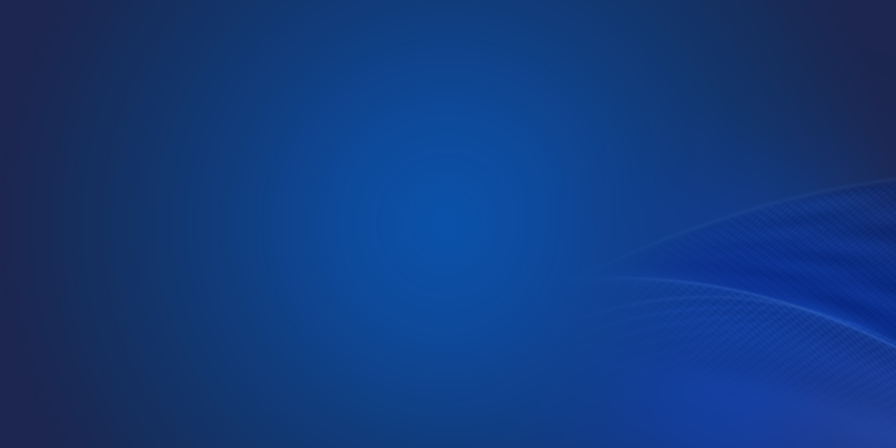
Give the GLSL for this background, as a Shadertoy shader.

```glsl
// A deep blue radial backdrop with translucent mesh veils in the lower right.
// The veils are regions between parabolic arcs, filled with soft folds and a
// fine net of crossed waves, then edged with faint glowing lines.

const vec3 CORE   = vec3(0.040, 0.322, 0.670);
const vec3 INNER  = vec3(0.054, 0.285, 0.600);
const vec3 MIDDLE = vec3(0.064, 0.235, 0.485);
const vec3 OUTER  = vec3(0.078, 0.192, 0.385);
const vec3 RIM    = vec3(0.108, 0.150, 0.312);
const vec3 VEIL   = vec3(0.035, 0.180, 0.560);
const vec3 GLOW   = vec3(0.075, 0.255, 0.670);
const vec3 EDGE   = vec3(0.220, 0.410, 0.760);

const float VEIL_LEFT = 1.28;
const float VEIL_SPAN = 0.72;

// Position of x between a and b, limited to 0..1
float ramp(float a, float b, float x) {
    return clamp((x - a) / (b - a), 0.0, 1.0);
}

// Radial gradient through five colours
vec3 backdrop(float d) {
    vec3 col = mix(CORE, INNER, ramp(0.0, 0.25, d));
    col = mix(col, MIDDLE, ramp(0.25, 0.50, d));
    col = mix(col, OUTER, ramp(0.50, 0.76, d));
    return mix(col, RIM, ramp(0.76, 1.00, d));
}

// Soft elliptical spot
float spot(vec2 p, vec2 centre, vec2 radius) {
    vec2 q = (p - centre) / radius;
    return exp(-dot(q, q));
}

// Height of a parabolic arc at t: start, slope and bend
float arc(float t, vec3 shape) {
    return shape.x + t * (shape.y + t * shape.z);
}

// Thin line at signed height h, never narrower than a pixel
float glowLine(float h, float width, float pixel) {
    float w = max(width, pixel);
    return exp(-h * h / (w * w)) * width / w;
}

// Two crossed wave families, faded when too fine for the canvas
float net(vec2 q, float cell, float pixel) {
    vec2 wave = sin(6.2832 * vec2(q.x + q.y, q.x - 1.6 * q.y) / cell);
    return (wave.x + wave.y) * 0.5 * smoothstep(1.5, 4.0, cell / pixel);
}

void mainImage(out vec4 fragColor, in vec2 fragCoord) {
    vec2 p = fragCoord / iResolution.y;
    p.x += 1.0 - 0.5 * iResolution.x / iResolution.y;
    float pixel = 1.0 / iResolution.y;
    vec3 col = backdrop(length(p - vec2(1.0, 0.5)));

    // Blue light around and below the veils
    col = mix(col, vec3(0.070, 0.240, 0.585), 0.60 * spot(p, vec2(1.66, 0.48), vec2(0.32, 0.20)));
    col = mix(col, GLOW, 0.85 * spot(p, vec2(1.66, 0.10), vec2(0.38, 0.27)));
    col = mix(col, vec3(0.140, 0.265, 0.630), 0.85 * spot(p, vec2(2.02, 0.05), vec2(0.26, 0.17)));

    // Arcs that bound the veils
    float t = (p.x - VEIL_LEFT) / VEIL_SPAN;
    float reach = smoothstep(0.0, 0.60, t);
    float top   = arc(t, vec3(0.375, 0.360, -0.135));
    float crest = arc(t, vec3(0.375, 0.060, -0.210));
    float lower = arc(t, vec3(0.285, 0.250, -0.300));

    // Upper veil: fill that deepens downward, sweeping folds and net
    float s = (p.y - crest) / max(top - crest, 0.01);
    float soft = 2.0 * pixel;
    float upper = smoothstep(-soft, soft, p.y - crest) * smoothstep(0.006, -0.018, p.y - top) * reach;
    float depth = 1.0 - smoothstep(0.15, 1.05, s);
    col = mix(col, VEIL, upper * (0.28 + 0.62 * depth));
    float fold = sin(s * 22.0 + t * 9.0) + 0.5 * sin(s * 37.0 - t * 8.0);
    col += vec3(0.007, 0.013, 0.022) * fold * upper * smoothstep(0.25, 0.9, t);
    float upperNet = net(vec2(p.x, p.y - top), 0.019, pixel);
    col += vec3(0.008, 0.017, 0.026) * upperNet * upper * (0.4 + 0.6 * s);

    // Lower veil: net that thins out downward, over shaded pleats
    float below = max(crest, lower) - p.y;
    float under = smoothstep(-soft, soft, below) * reach;
    float body = under * exp(-below * below / 0.026);
    col = mix(col, vec3(0.050, 0.215, 0.610), 0.50 * body);
    col += vec3(0.012, 0.022, 0.028) * net(vec2(p.x, below), 0.021, pixel) * body;
    float pleat = sin(34.0 * (p.y - 0.50 * p.x + 0.22 * p.x * p.x) * (1.0 + 0.4 * t));
    col += vec3(0.004, 0.009, 0.018) * pleat * under * smoothstep(0.35, 0.12, below);

    // Fine parallel strands trailing under the crest
    for (int i = 1; i <= 5; i++) {
        float k = float(i);
        float strand = arc(t, vec3(0.285 - 0.035 * k, 0.250 + 0.010 * k, -0.300 + 0.035 * k));
        float fade = smoothstep(-0.05, 0.4, t) * smoothstep(1.1, 0.5, t) / (k + 1.0);
        col += EDGE * 0.08 * fade * glowLine(p.y - strand, 0.005, pixel);
    }

    // Faint rims along the arcs
    float start = smoothstep(-0.10, 0.40, t);
    col = mix(col, EDGE, 0.12 * start * glowLine(p.y - top, 0.0045, pixel));
    col = mix(col, EDGE, (0.14 + 0.26 * t) * start * glowLine(p.y - crest, 0.0038, pixel));
    col = mix(col, EDGE, 0.17 * start * glowLine(p.y - lower, 0.0045, pixel));
    col += vec3(0.012, 0.025, 0.040) * start * glowLine(p.y - crest, 0.020, pixel);

    fragColor = vec4(clamp(col, 0.0, 1.0), 1.0);
}
```
